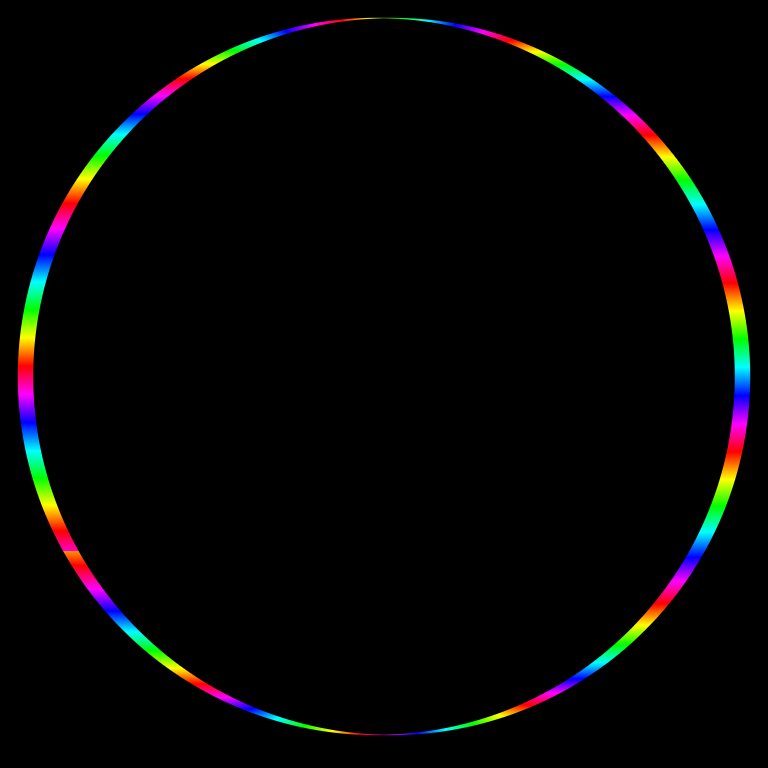
Give the GLSL for this background, as a WebGL 1 fragment shader.

```glsl
precision highp float;
// Draws a thin rainbow ribbon ring on black, swept sideways so it narrows at top and bottom.

uniform vec2 u_resolution;

const float TAU = 6.2831853;
const vec2 RING_CENTER = vec2(0.5, 0.5098);
const float RING_RADIUS = 0.4668;
const float RIBBON_HALF_WIDTH = 0.0098;
const float SEAM_ANGLE = -2.634;   // where the hue sweep starts and ends
const float SEAM_HUE = 0.1;
const float HUE_CYCLES = 13.23;

// Fully saturated colour of a hue given in turns
vec3 hueColor(float hue) {
  vec3 wheel = abs(fract(hue + vec3(0.0, 2.0, 1.0) / 3.0) * 6.0 - 3.0);
  return clamp(wheel - 1.0, 0.0, 1.0);
}

float circleDistance(vec2 p, float radius) {
  return length(p) - radius;
}

// Area between two copies of a circle shifted left and right
float ribbonDistance(vec2 p, float radius, float halfWidth) {
  vec2 shift = vec2(halfWidth, 0.0);
  float left = circleDistance(p + shift, radius);
  float right = circleDistance(p - shift, radius);
  return max(min(left, right), -max(left, right));
}

// Angle of the sweep: constant along each row, except near the poles
float ribbonAngle(vec2 p, float radius) {
  float rowX = sqrt(max(radius * radius - p.y * p.y, 0.0)) * sign(p.x);
  float x = mix(p.x, rowX, smoothstep(0.08, 0.25, abs(p.x)));
  return atan(p.y, x);
}

// Hue runs clockwise through the spectrum and jumps at the seam
float ribbonHue(float angle) {
  float turn = mod(angle - SEAM_ANGLE, TAU) / TAU;
  return SEAM_HUE - HUE_CYCLES * turn;
}

void main() {
  float side = min(u_resolution.x, u_resolution.y);
  vec2 p = (gl_FragCoord.xy - 0.5 * u_resolution) / side + 0.5 - RING_CENTER;

  float edge = ribbonDistance(p, RING_RADIUS, RIBBON_HALF_WIDTH);
  float coverage = clamp(0.7 - edge * side, 0.0, 1.0);
  vec3 color = hueColor(ribbonHue(ribbonAngle(p, RING_RADIUS)));

  gl_FragColor = vec4(color * coverage, 1.0);
}
```
